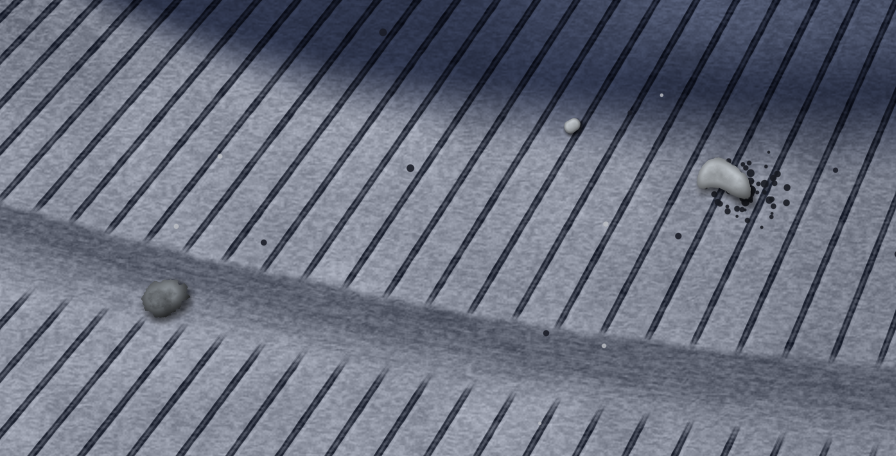
A Shadertoy shader for this texture:

```glsl
// Grained rubber sheet with two fans of slanted grooves split by a smooth channel,
// a soft blue shadow along the top, three pebbles and scattered grit.
// Grooves are integer levels of a perspective index; stones are bent capsules.

// Sheet space: x runs right 0..SHEET.x, y runs down 0..SHEET.y.
const vec2 SHEET = vec2(7.68, 3.88);

float hash(vec2 p) {
    p = fract(p * vec2(0.1031, 0.1137));
    p += dot(p, p.yx + 33.3);
    return fract((p.x + p.y) * p.x * 7.13);
}

float noise(vec2 p) {
    vec2 i = floor(p), f = fract(p);
    f = f * f * (3.0 - 2.0 * f);
    return mix(mix(hash(i), hash(i + vec2(1, 0)), f.x),
               mix(hash(i + vec2(0, 1)), hash(i + vec2(1, 1)), f.x), f.y);
}

float fbm(vec2 p) {
    float sum = 0.0, amp = 0.5;
    for (int k = 0; k < 4; k++) {
        sum += amp * noise(p);
        p = p * 2.03 + 17.1;
        amp *= 0.5;
    }
    return sum / 0.9375;
}

vec3 slate(float grey) { return vec3(grey, grey + 0.02, grey + 0.075); }

float disc(float dist, float radius, float aa) {
    return 1.0 - smoothstep(radius - aa, radius + aa, dist);
}

// Signed distance across the nearest groove. origin, pitch: index 0 and spacing
// at y = 0; lean: sideways run per unit y; spread: change of spacing with y.
float grooveOffset(vec2 p, float origin, float pitch, float lean, float spread) {
    float spacing = pitch + spread * p.y;
    float index = (p.x - origin + lean * p.y) / spacing;
    float nearest = floor(index + 0.5);
    float run = lean - spread * nearest;
    return (index - nearest) * spacing / sqrt(1.0 + run * run);
}

// Cuts a groove with two dark walls, a paler floor and a lit right lip.
float carve(float grey, float offset, float amount, float wear, float aa) {
    float halfWidth = 0.027 * (0.55 + 0.45 * amount) + 0.010 * (wear - 0.5);
    float trench = disc(abs(offset), halfWidth, aa) * amount;
    float walls = disc(abs(abs(offset + 0.002) - 0.019), 0.009, aa) * amount;
    float lip = disc(abs(offset - 0.048), 0.012, aa) * amount;
    grey *= 1.0 + 0.08 * lip;
    grey *= 1.0 - (0.42 + 0.15 * wear) * trench;
    return grey * (1.0 - 0.45 * walls);
}

// Lays a rough stone along the segment a-b, with a contact shadow.
vec3 stone(vec3 base, vec2 p, vec2 a, vec2 b, float radius, float bend,
           float rough, float grey, float aa) {
    vec2 axis = b - a, mid = 0.5 * (a + b);
    vec2 q = p - vec2(0.0, bend * (p.x - mid.x) * (p.x - mid.x));
    float t = clamp(dot(q - a, axis) / dot(axis, axis), 0.0, 1.0);
    vec2 r = (q - a - axis * t) / radius;
    float bumps = fbm(p * 1.6 / radius);
    float dist = length(r) + rough * (bumps - 0.5);
    base *= 1.0 - 0.55 * (1.0 - smoothstep(0.7, 1.5, length(r - vec2(0.2, 0.3))));
    float light = 0.95 - 0.28 * dot(r, vec2(0.45, 0.9)) + 0.9 * rough * (bumps - 0.5);
    light *= 1.0 - 0.35 * smoothstep(0.5, 1.1, dist);
    return mix(base, vec3(grey, grey + 0.02, grey + 0.04) * light, disc(dist, 1.0, aa / radius));
}

// Sparse specks, one candidate per grid cell.
float specks(vec2 p, float cell, float density, float size, float seed, float aa) {
    vec2 id = floor(p / cell) + seed;
    vec2 pos = 0.2 + 0.6 * vec2(hash(id + 3.7), hash(id + 9.2));
    float radius = size * (0.4 + 0.6 * hash(id + 5.1));
    return step(hash(id), density) * disc(length((fract(p / cell) - pos) * cell), radius, aa);
}

void mainImage(out vec4 fragColor, in vec2 fragCoord) {
    vec2 uv = fragCoord / iResolution.xy;
    vec2 p = vec2(uv.x, 1.0 - uv.y) * SHEET;
    float aa = 0.75 * SHEET.y / iResolution.y;

    // Ribbed plateaus, dimmer toward the upper left and the right
    float mottle = fbm(p * 1.7);
    float grey = 0.56 + 0.12 * (mottle - 0.5);
    grey -= 0.09 * smoothstep(1.8, 0.0, p.y) * smoothstep(3.0, 0.0, p.x);
    grey -= 0.08 * smoothstep(4.0, 7.7, p.x);
    float wear = noise(p * vec2(9.0, 14.0));

    // Channel borders and position across it
    float ridge = 1.72 + 0.29 * p.x - 0.014 * p.x * p.x + 0.03 * (noise(p * 7.0) - 0.5);
    float foot = 2.37 + 0.252 * p.x - 0.009 * p.x * p.x;
    float across = (p.y - ridge) / (foot - ridge);

    // Upper grooves stop at the ridge, lower ones taper in from the foot
    float upper = grooveOffset(p, 1.87, 0.342, 0.873, 0.0247);
    float lower = grooveOffset(p, 2.49, 0.327, 0.90, 0.025);
    grey = carve(grey, upper, smoothstep(0.06, -0.10, p.y - ridge), wear, aa);
    grey = carve(grey, lower, smoothstep(-0.06, 0.24, p.y - foot), wear, aa);

    // Channel: dark wall under the ridge, streaked floor rising to the foot
    float streaks = fbm(vec2(p.x * 1.8, across * 22.0));
    float floorGrey = mix(0.34, 0.50, smoothstep(0.25, 0.95, across - 0.03 * p.x + 0.06));
    floorGrey += 0.13 * (streaks - 0.5);
    float channel = smoothstep(-0.03, 0.05, p.y - ridge) * smoothstep(0.10, -0.12, p.y - foot);
    grey = mix(grey, floorGrey, channel * 0.92);

    // Leathery grain
    vec2 warp = p + 0.03 * noise(p * 12.0);
    grey += 0.13 * (noise(warp * vec2(24.0, 52.0)) - 0.5) + 0.06 * (noise(p * 65.0) - 0.5);
    vec3 col = slate(grey);

    // Cast shadow, softer to the right and paler in the upper right
    float edge = 1.2 * (1.0 - exp(-0.42 * (p.x - 0.9)));
    float blur = mix(0.22, 0.55, p.x / SHEET.x);
    float shade = smoothstep(blur, -0.75 * blur, p.y - edge);
    float glow = smoothstep(0.2, 1.0, edge - p.y) * smoothstep(3.6, 6.6, p.x);
    col = mix(col, col * mix(vec3(0.32, 0.36, 0.47), vec3(0.60, 0.64, 0.74), glow), shade);

    // Loose grit, and a crumbled cluster beside the large stone
    col = mix(col, vec3(0.10, 0.11, 0.15), 0.9 * specks(p, 0.62, 0.12, 0.034, 4.0, aa));
    col = mix(col, vec3(0.75, 0.76, 0.78), 0.8 * specks(p, 0.55, 0.08, 0.025, 31.0, aa));
    for (int k = 0; k < 64; k++) {
        float n = float(k), angle = n * 2.4;
        float reach = 0.40 * pow(hash(vec2(n, 7.0)), 1.3);
        vec2 crumb = vec2(6.42, 1.62) + reach * vec2(cos(angle), 0.9 * sin(angle));
        float size = 0.012 + 0.026 * hash(vec2(n, 2.0)) * (1.0 - reach);
        col = mix(col, vec3(0.09, 0.10, 0.13), 0.9 * disc(length(p - crumb), size, aa));
    }

    // Pebbles
    col = stone(col, p, vec2(6.10, 1.45), vec2(6.31, 1.53), 0.125, 1.8, 0.35, 0.64, aa);
    col = stone(col, p, vec2(1.36, 2.55), vec2(1.46, 2.50), 0.135, 0.0, 0.95, 0.44, aa);
    col = stone(col, p, vec2(4.89, 1.08), vec2(4.92, 1.06), 0.056, 0.0, 0.15, 0.68, aa);

    fragColor = vec4(clamp(col, 0.0, 1.0), 1.0);
}
```
